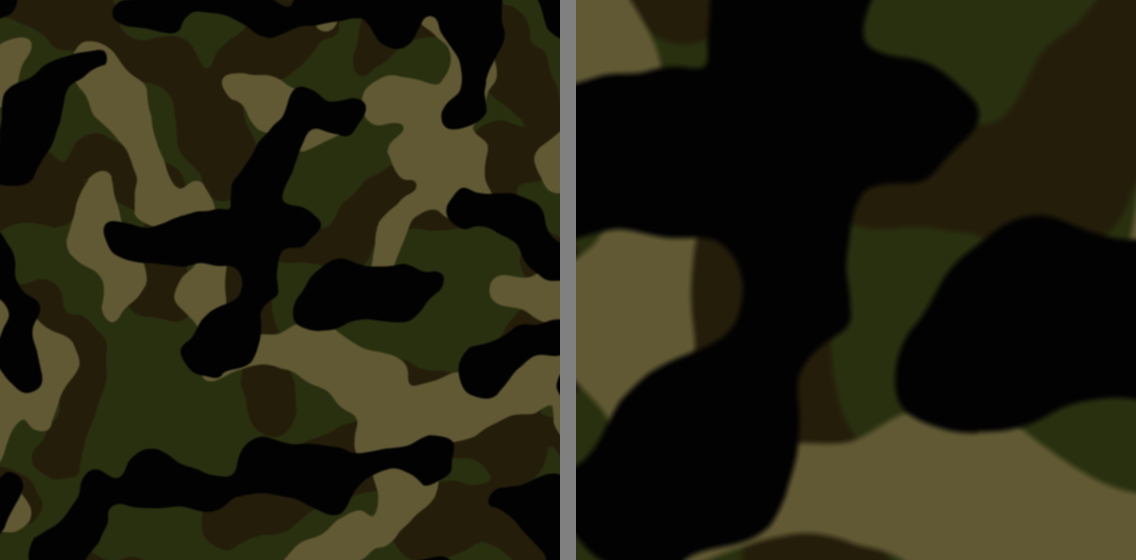
Left, the full canvas; right, a detail of the centre.
This pattern is drawn by a Shadertoy shader. Its source:

```glsl
// Woodland camouflage: black over tan over brown on a green ground.
// Each layer scatters bent, tapering strands on a jittered grid, melts
// them together with a smooth minimum and ripples the outlines with noise.

const vec3 GREEN = vec3(0.160, 0.190, 0.060);
const vec3 BROWN = vec3(0.143, 0.114, 0.040);
const vec3 TAN   = vec3(0.380, 0.350, 0.202);
const vec3 BLACK = vec3(0.008, 0.008, 0.008);

const float BROWN_RADIUS = 0.0465; // mean half width of the strands
const float TAN_RADIUS   = 0.0350;
const float BLACK_RADIUS = 0.0360;

const float CELL     = 0.275;  // grid spacing of the strands
const float JITTER   = 0.55;   // scatter inside a cell
const int   SEGMENTS = 3;      // pieces per strand
const float STEP     = 0.088;  // mean length of a piece
const float LEAN     = 0.30;   // mean heading, in radians
const float SPREAD   = 1.3;    // variation of the heading
const float BEND     = 2.0;    // turn between pieces
const float BLEND    = 0.027;  // rounding where pieces meet
const float EDGE     = 0.0030; // softness of the outlines

vec4 hash4(vec2 p) {
    vec4 q = fract(p.xyxy * vec4(0.1031, 0.1030, 0.0973, 0.1099));
    q += dot(q, q.wzxy + 33.33);
    return fract((q.xxyz + q.yzzw) * q.zywx);
}

// Smooth vector noise in the range -1 to 1
vec2 noise2(vec2 p) {
    vec2 i = floor(p), f = fract(p);
    f = f * f * f * (f * (f * 6.0 - 15.0) + 10.0);
    vec2 low  = mix(hash4(i).xy, hash4(i + vec2(1, 0)).xy, f.x);
    vec2 high = mix(hash4(i + vec2(0, 1)).xy, hash4(i + vec2(1, 1)).xy, f.x);
    return 2.0 * mix(low, high, f.y) - 1.0;
}

float smoothMin(float a, float b, float k) {
    float h = max(k - abs(a - b), 0.0) / k;
    return min(a, b) - 0.25 * h * h * k;
}

vec2 direction(float angle) {
    return vec2(cos(angle), sin(angle));
}

// Capsule whose radius changes from ra to rb
float taperedCapsule(vec2 p, vec2 a, vec2 b, float ra, float rb) {
    vec2 ab = b - a;
    float t = clamp(dot(p - a, ab) / dot(ab, ab), 0.0, 1.0);
    return length(p - a - t * ab) - mix(ra, rb, t);
}

// Distance to the bent strand that belongs to one grid cell
float strand(vec2 p, vec2 cell, float radius, float seed) {
    vec2 key = cell + seed;
    vec4 h = hash4(key);
    float heading = LEAN + (h.z - 0.5) * SPREAD;
    vec2 a = (cell + 0.5 + (h.xy - 0.5) * JITTER) * CELL;
    a -= 0.5 * float(SEGMENTS) * STEP * direction(heading);
    float ra = radius * mix(0.5, 1.4, h.w);
    float d = 1.0;
    for (int i = 0; i < SEGMENTS; i++) {
        vec4 g = hash4(key + 31.7 * float(i + 1));
        heading += (g.x - 0.5) * BEND;
        vec2 b = a + STEP * mix(0.7, 1.3, g.y) * direction(heading);
        float rb = radius * mix(0.45, 1.55, g.z);
        d = smoothMin(d, taperedCapsule(p, a, b, ra, rb), BLEND);
        a = b;
        ra = rb;
    }
    return d;
}

// Coverage of a whole layer; shift moves its grid, in cells
float layer(vec2 p, float radius, vec2 shift, float seed) {
    p += shift * CELL;
    p += 0.021 * noise2(p * 8.5 + seed) + 0.007 * noise2(p * 23.0 + seed);
    vec2 home = floor(p / CELL);
    float d = 1.0;
    for (int y = -1; y <= 1; y++)
        for (int x = -1; x <= 1; x++)
            d = smoothMin(d, strand(p, home + vec2(x, y), radius, seed), BLEND);
    // Divide by the slope so that every outline is equally soft
    float slope = length(vec2(dFdx(d), dFdy(d))) * iResolution.y;
    d /= clamp(slope, 0.4, 2.0);
    float soft = max(EDGE, 0.75 / iResolution.y);
    return 1.0 - smoothstep(-soft, soft, d);
}

void mainImage(out vec4 fragColor, in vec2 fragCoord) {
    vec2 p = fragCoord / iResolution.y;
    vec3 color = GREEN;
    color = mix(color, BROWN, layer(p, BROWN_RADIUS, vec2(0.5, 0.1), 57.3));
    color = mix(color, TAN,   layer(p, TAN_RADIUS,   vec2(0.6, 0.5), 113.9));
    color = mix(color, BLACK, layer(p, BLACK_RADIUS, vec2(0.1, 0.0), 211.6));
    fragColor = vec4(color, 1.0);
}
```
